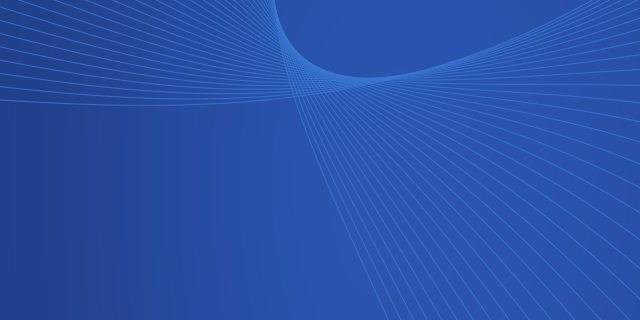
This background is drawn by a Shadertoy shader. Its source:

```glsl
// A blue gradient crossed by a twisted sheet of fine lighter curves.

const vec3 DEEP_BLUE = vec3(0.130, 0.252, 0.545);
const vec3 MID_BLUE  = vec3(0.165, 0.328, 0.685);
const vec3 LINE_BLUE = vec3(0.215, 0.465, 0.825);

const int   CURVE_COUNT  = 35;
const int   SEARCH_STEPS = 11;
const float HALF_WIDTH   = 0.0017;
const float LINE_OPACITY = 0.8;
const vec2  SWEEP_AXIS   = vec2(0.866, -0.5); // every curve advances along it

// Coefficients of a planar cubic; the cubic term differs for negative t.
struct Cubic {
    vec2 origin, slope, bend, twistBefore, twistAfter;
};

Cubic blendCubics(Cubic a, Cubic b, float k) {
    return Cubic(mix(a.origin, b.origin, k),
                 mix(a.slope, b.slope, k),
                 mix(a.bend, b.bend, k),
                 mix(a.twistBefore, b.twistBefore, k),
                 mix(a.twistAfter, b.twistAfter, k));
}

vec2 cubicPoint(Cubic c, float t) {
    vec2 twist = t < 0.0 ? c.twistBefore : c.twistAfter;
    return c.origin + t * (c.slope + t * (c.bend + t * twist));
}

vec2 cubicTangent(Cubic c, float t) {
    vec2 twist = t < 0.0 ? c.twistBefore : c.twistAfter;
    return c.slope + t * (2.0 * c.bend + 3.0 * t * twist);
}

// Finds the curve point level with p on the axis, then measures to its tangent.
float cubicDistance(Cubic c, vec2 p) {
    float target = dot(p, SWEEP_AXIS);
    float low = -2.4, high = 4.7;
    for (int i = 0; i < SEARCH_STEPS; i++) {
        float middle = 0.5 * (low + high);
        if (dot(cubicPoint(c, middle), SWEEP_AXIS) < target) low = middle;
        else high = middle;
    }
    float t = 0.5 * (low + high);
    vec2 offset = p - cubicPoint(c, t);
    vec2 tangent = normalize(cubicTangent(c, t));
    return abs(offset.x * tangent.y - offset.y * tangent.x);
}

// Antialiased coverage of a thin stroke.
float strokeCoverage(float dist, float halfWidth, float pixel) {
    float widest = min(1.0, 2.0 * halfWidth / pixel);
    return clamp((halfWidth - dist) / pixel + 0.5, 0.0, widest);
}

// Soft glow right of the centre, falling off faster to the left.
vec3 backdrop(vec2 p) {
    vec2 offset = p - vec2(1.2, 0.42);
    float stretch = offset.x < 0.0 ? 0.85 : 0.45;
    float radius = length(offset * vec2(stretch, 0.4));
    return mix(MID_BLUE, DEEP_BLUE, smoothstep(0.1, 1.05, radius));
}

// Combined opacity of all curves blended between two border curves.
float sheetOpacity(Cubic first, Cubic last, vec2 p, float pixel) {
    float clear = 1.0;
    for (int i = 0; i < CURVE_COUNT; i++) {
        float k = float(i) / float(CURVE_COUNT - 1);
        float dist = cubicDistance(blendCubics(first, last, k), p);
        clear *= 1.0 - LINE_OPACITY * strokeCoverage(dist, HALF_WIDTH, pixel);
    }
    return 1.0 - clear;
}

void mainImage(out vec4 fragColor, in vec2 fragCoord) {
    float pixel = 1.0 / iResolution.y;
    vec2 p = fragCoord * pixel;

    // Border curves: one sweeps across, the other plunges down.
    Cubic across = Cubic(vec2(0.898, 0.695), vec2(0.495, 0.059),
                         vec2(0.0, 0.0407), vec2(0.0, 0.0057), vec2(0.0, 0.0057));
    Cubic plunge = Cubic(vec2(0.854, 1.013), vec2(0.039, -0.397),
                         vec2(0.044, 0.0477), vec2(0.151, -0.0336), vec2(0.0052, -0.0336));

    vec3 color = mix(backdrop(p), LINE_BLUE, sheetOpacity(across, plunge, p, pixel));
    fragColor = vec4(color, 1.0);
}
```
